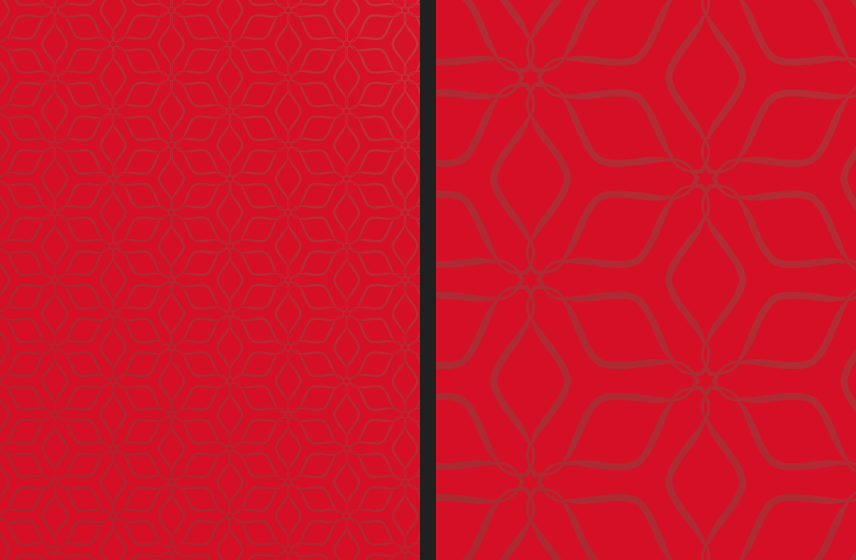
Left: the whole. Right: its middle third, enlarged.
Give the GLSL for this pattern, as a WebGL 1 fragment shader.

```glsl
precision highp float;
// Flower lattice in muted rose outlines on a red ground. Nodes sit on a
// triangular grid; each point is folded into one sixth of its nearest node,
// where a half petal, a slim throat and a small star are drawn.

uniform vec2 u_resolution;

const float PI = 3.14159265;
const float PITCH = 0.1204;               // node spacing, in canvas heights
const vec2 ANCHOR = vec2(0.4105, 0.5603); // position of one node
const float STAR_TIP = 0.068;             // lengths below are in node spacings
const float STAR_NOTCH = 0.042;
const float PETAL_TIP = 0.195;
const float PETAL_HALF_WIDTH = 0.182;

// Offset from the nearest node of a triangular grid of unit spacing.
vec2 nearestNode(vec2 p) {
  vec2 cell = vec2(sqrt(3.0), 1.0);
  vec2 a = mod(p + 0.5 * cell, cell) - 0.5 * cell;
  vec2 b = mod(p, cell) - 0.5 * cell;
  return dot(a, a) < dot(b, b) ? a : b;
}

// Fold the six directions together: x runs along a petal, y is off its axis.
vec2 foldSixfold(vec2 p) {
  float angle = mod(atan(p.y, p.x + 1e-6), PI / 3.0) - PI / 6.0;
  return length(p) * vec2(cos(angle), abs(sin(angle)));
}

// Half width of the petal outline: wavy side with a rounded shoulder.
float petalProfile(float x) {
  float fromMiddle = sqrt((0.5 - x) * (0.5 - x) + 0.0005) - 0.0224;
  float rise = clamp(1.0 - fromMiddle / (0.5 - PETAL_TIP), 0.0, 1.0);
  return PETAL_HALF_WIDTH * mix(rise, smoothstep(0.0, 1.0, rise), 0.5);
}

// Half width of the slim leaf joining the star to the petal.
float throatProfile(float x) {
  float along = clamp((x - STAR_TIP) / (PETAL_TIP - STAR_TIP), 0.0, 1.0);
  return 0.016 * sin(PI * along);
}

float outlineProfile(float x) {
  return x < PETAL_TIP ? throatProfile(x) : petalProfile(x);
}

// Distance to the outline curve, corrected for its slope.
float outlineDistance(vec2 p) {
  float stepSize = 0.004;
  float slope = (outlineProfile(p.x + stepSize)
               - outlineProfile(p.x - stepSize)) / (2.0 * stepSize);
  float across = abs(p.y - outlineProfile(p.x)) / sqrt(1.0 + slope * slope);
  return max(across, STAR_TIP - p.x);
}

float segmentDistance(vec2 p, vec2 a, vec2 b) {
  vec2 edge = b - a;
  float along = clamp(dot(p - a, edge) / dot(edge, edge), 0.0, 1.0);
  return length(p - a - edge * along);
}

float strokeCoverage(float d, float halfWidth, float pixel) {
  return clamp((halfWidth - d) / pixel + 0.5, 0.0, 1.0);
}

// Coverage of all the line work at a folded point.
float flowerLines(vec2 p, float pixel) {
  float halfWidth = mix(0.007, 0.0175, smoothstep(0.17, 0.30, p.x));
  float outline = strokeCoverage(outlineDistance(p), halfWidth, pixel);
  vec2 notch = STAR_NOTCH * vec2(cos(PI / 6.0), sin(PI / 6.0));
  float starDistance = segmentDistance(p, vec2(STAR_TIP, 0.0), notch);
  return max(outline, strokeCoverage(starDistance, 0.011, pixel));
}

void main() {
  vec2 position = gl_FragCoord.xy / u_resolution.y;
  vec2 uv = gl_FragCoord.xy / u_resolution;
  float pixel = 1.0 / (u_resolution.y * PITCH);

  vec2 p = foldSixfold(nearestNode((position - ANCHOR) / PITCH));
  float lines = flowerLines(p, pixel);

  // Soft sheen: the lines brighten toward the upper right.
  float sheen = smoothstep(0.0, 1.0, 0.45 * uv.x + 0.55 * uv.y);
  float corner = smoothstep(0.75, 1.0, 0.5 * (uv.x + uv.y));
  vec3 ground = vec3(0.83, 0.06, 0.15) + 0.012 * corner;
  vec3 rose = mix(vec3(0.645, 0.160, 0.192), vec3(0.735, 0.180, 0.210), sheen);
  rose += 0.03 * corner;

  gl_FragColor = vec4(mix(ground, rose, lines), 1.0);
}
```
